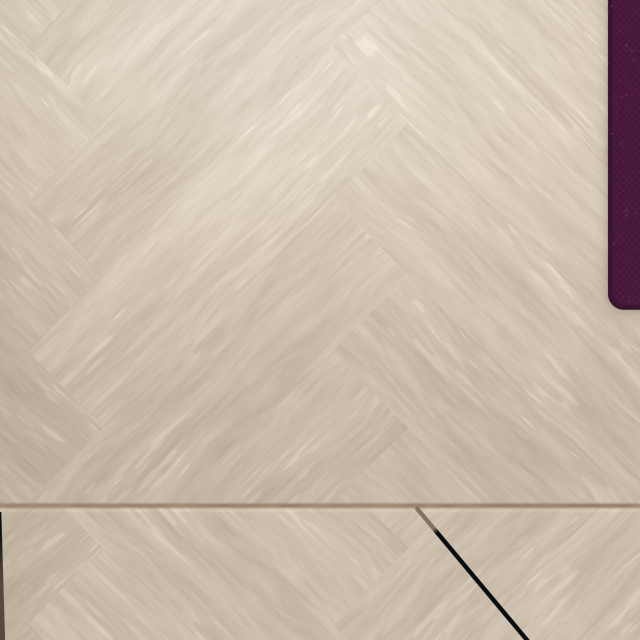
Reproduce this texture procedurally as a WebGL 2 fragment shader.

```glsl
#version 300 es
precision highp float;
// Pale oak herringbone floor of 4:1 planks, with a purple mat at the right edge.
// Planks come from a diagonal integer grid; stretched noise gives each its grain.
// Below a brown groove the pattern is mirrored, and a dark slit crosses it.
uniform vec2 u_resolution;
out vec4 fragColor;

const float PLANK_RATIO = 4.0;
const float HALF_DIAGONAL = 0.119;          // plank width / sqrt(2)
const vec2 PEAK_CORNER = vec2(0.638, 0.570);
const float GROOVE_Y = 0.210;
const float MIRROR_Y = 0.238;

const vec3 OAK_SHADE = vec3(0.775, 0.715, 0.645);
const vec3 OAK_LIGHT = vec3(0.860, 0.808, 0.738);
const vec3 OAK_GLINT = vec3(0.910, 0.875, 0.820);
const vec3 GROOVE_BROWN = vec3(0.61, 0.52, 0.44);
const vec3 SLIT_BLACK = vec3(0.03, 0.05, 0.06);
const vec3 MAT_PURPLE = vec3(0.285, 0.10, 0.235);

struct Plank { vec2 local; vec2 id; };      // local: along 0..4, across 0..1

float hash(vec2 p) {
  vec3 q = fract(vec3(p.xyx) * 0.1031);
  q += dot(q, q.yzx + 33.33);
  return fract((q.x + q.y) * q.z);
}

float noise(vec2 p) {
  vec2 cell = floor(p), f = fract(p);
  f = f * f * (3.0 - 2.0 * f);
  return mix(mix(hash(cell), hash(cell + vec2(1, 0)), f.x),
             mix(hash(cell + vec2(0, 1)), hash(cell + vec2(1, 1)), f.x), f.y);
}

float fbm(vec2 p) {
  float sum = 0.0, gain = 0.5;
  for (int i = 0; i < 4; i++) {
    sum += gain * noise(p);
    p = p * 2.03 + 17.0;
    gain *= 0.5;
  }
  return sum;
}

// 1 inside a shape, 0 outside, softened over the given width
float fill(float dist, float soft) { return 1.0 - smoothstep(-soft, soft, dist); }

float roundBox(vec2 p, vec2 halfSize, float radius) {
  vec2 q = abs(p) - halfSize + radius;
  return length(max(q, 0.0)) + min(max(q.x, q.y), 0.0) - radius;
}

// x: distance to the segment, y: position along it
vec2 segment(vec2 p, vec2 a, vec2 b) {
  float t = clamp(dot(p - a, b - a) / dot(b - a, b - a), 0.0, 1.0);
  return vec2(length(p - mix(a, b, t)), t);
}

Plank herringbone(vec2 p) {
  vec2 q = (p - PEAK_CORNER) / HALF_DIAGONAL + PLANK_RATIO;
  vec2 g = 0.5 * vec2(q.y + q.x, q.y - q.x);
  vec2 cell = floor(g);
  float k = mod(cell.x - cell.y, 2.0 * PLANK_RATIO);
  if (k < PLANK_RATIO) {
    vec2 start = cell - vec2(k, 0.0);
    return Plank(g - start, start);
  }
  vec2 start = cell - vec2(0.0, 2.0 * PLANK_RATIO - 1.0 - k);
  return Plank((g - start).yx, start + 57.0);
}

// Signed brightness of the wood: tone, broad bands, fine streaks, pale flecks
float woodGrain(Plank plank) {
  vec2 p = plank.local + 19.0 * vec2(hash(plank.id), hash(plank.id + 7.3));
  p.y += 0.10 * (noise(p * vec2(1.3, 2.0)) - 0.5);
  float tone = hash(plank.id + 3.1) - 0.5;
  float bands = fbm(p * vec2(0.8, 6.0)) - 0.47;
  float streaks = fbm(p * vec2(3.0, 24.0)) - 0.47;
  float fibres = noise(p * vec2(7.0, 62.0)) - 0.5;
  float fleck = smoothstep(0.70, 0.86, noise(p * vec2(4.0, 30.0)))
              * smoothstep(0.48, 0.72, noise(p * vec2(0.9, 3.0) + 40.0));
  return 0.028 * tone + 0.075 * bands + 0.085 * streaks + 0.020 * fibres + 0.045 * fleck;
}

vec3 floorColor(vec2 p, float px) {
  bool below = p.y < GROOVE_Y;
  Plank plank = herringbone(below ? vec2(p.x, 2.0 * MIRROR_Y - p.y) : p);
  float light = below ? 0.28 : smoothstep(0.15, 1.05, p.y);
  vec3 col = mix(OAK_SHADE, OAK_LIGHT, light);
  float glow = exp(-8.0 * dot(p - vec2(0.42, 1.04), p - vec2(0.42, 1.04)));
  col = mix(col, OAK_GLINT, 0.65 * glow);
  col -= 0.035 * exp(-9.0 * p.x);
  col += woodGrain(plank) * vec3(1.0, 1.04, 1.08);
  // Faint joints, part pale and part dark
  vec2 toEdge = min(plank.local, vec2(PLANK_RATIO, 1.0) - plank.local);
  float joint = fill(min(toEdge.x, toEdge.y) - 0.007, px * 6.0);
  return col + joint * mix(-0.040, 0.035, noise(plank.local * 2.0 + plank.id));
}

vec3 matColor(vec2 p, float dist) {
  vec2 weave = sin(p * 6.2832 * vec2(105.0, 90.0));
  float speck = step(0.985, hash(floor(p * 260.0)));
  float shade = 1.0 + 0.09 * weave.x * weave.y + 0.10 * (noise(p * 190.0) - 0.5);
  shade *= mix(0.72, 1.0, smoothstep(0.0, 0.012, -dist));
  return MAT_PURPLE * shade + 0.05 * speck;
}

void main() {
  vec2 p = gl_FragCoord.xy / u_resolution;
  float px = 0.75 / min(u_resolution.x, u_resolution.y);
  vec3 col = floorColor(p, px);

  // Groove with a pale lip beneath it
  col += 0.035 * fill(abs(p.y - GROOVE_Y + 0.008) - 0.002, 0.003);
  float groove = fill(abs(p.y - GROOVE_Y) - 0.0035, 0.0020 + px);
  col = mix(col, GROOVE_BROWN * (0.94 + 0.12 * noise(p * vec2(40.0, 200.0))), groove);

  // Slanted slit, brown at its top end, and a sliver at the left edge
  vec2 slit = segment(p, vec2(0.652, 0.205), vec2(0.830, -0.008));
  vec3 slitColor = mix(GROOVE_BROWN * 0.85, SLIT_BLACK, smoothstep(0.14, 0.18, slit.y));
  col = mix(col, slitColor, fill(slit.x - 0.0034, px));
  float sliver = max(p.x - 0.002 - 0.030 * (0.2 - p.y), p.y - 0.200);
  vec3 sliverColor = mix(GROOVE_BROWN * 0.55, SLIT_BLACK, smoothstep(0.08, 0.19, p.y));
  col = mix(col, sliverColor, fill(sliver, px));

  // Mat with a soft contact shadow
  float mat = roundBox(p - vec2(1.150, 0.916), vec2(0.200, 0.400), 0.025);
  col *= 1.0 - 0.16 * exp(-max(mat, 0.0) * 130.0);
  col = mix(col, matColor(p, mat), fill(mat, px));
  fragColor = vec4(clamp(col, 0.0, 1.0), 1.0);
}
```
